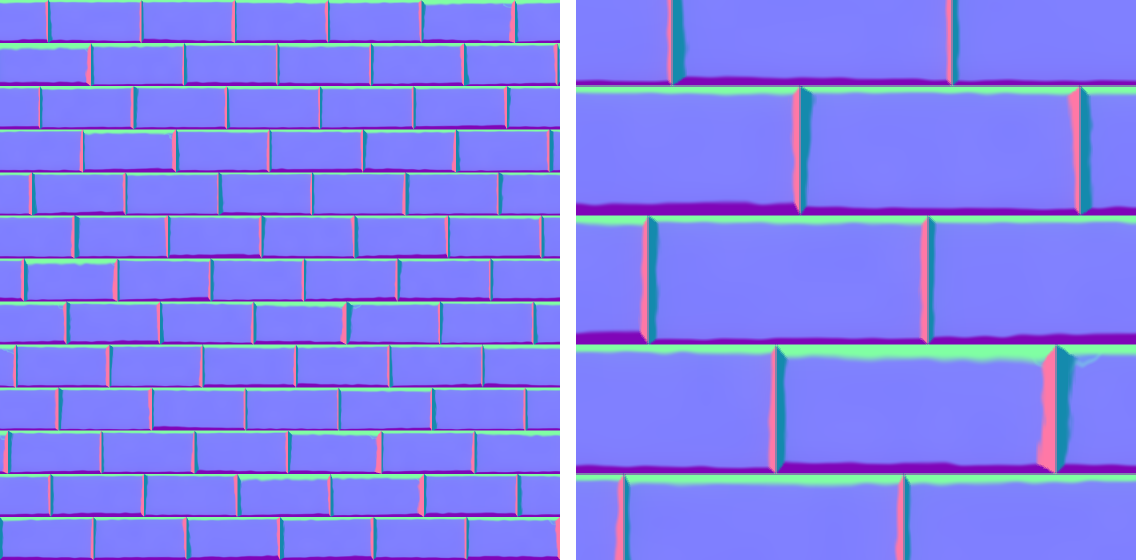
Left, the full canvas; right, a detail of the centre.
Write a three.js fragment shader that draws this texture map.

```glsl
varying vec2 vUv;

vec4 hash4(vec2 p) {
  vec4 q = fract(p.xyxy * vec4(0.1031, 0.1030, 0.0973, 0.1099));
  q += dot(q, q.wzxy + 33.33);
  return fract((q.xxyz + q.yzzw) * q.zywx);
}

float noise(vec2 p) {
  vec2 i = floor(p), f = fract(p);
  f = f * f * (3.0 - 2.0 * f);
  return mix(mix(hash4(i).x, hash4(i + vec2(1, 0)).x, f.x),
             mix(hash4(i + vec2(0, 1)).x, hash4(i + vec2(1, 1)).x, f.x), f.y);
}

vec3 brickNormal(vec2 uv) {
  const vec3 flatFace = vec3(0.5, 0.5, 1.0);
  const vec3 leftFace = vec3(0.08, 0.54, 0.68);
  const vec3 rightFace = vec3(1.0, 0.47, 0.65);
  const vec3 bottomFace = vec3(0.5, 0.02, 0.72);
  const vec3 topFace = vec3(0.5, 1.0, 0.64);

  // Staggered courses: 6 bricks across, 13 down
  vec2 size = 1.0 / vec2(6.0, 13.0);
  float row = mod(floor(uv.y * 13.0), 13.0);
  vec2 grid = vec2(uv.x * 6.0 - 0.543 * row, uv.y * 13.0);
  vec2 id = vec2(mod(floor(grid.x), 6.0), row);
  vec2 f = fract(grid), p = f * size;

  // Wear of this brick; edges are ordered left, right, bottom, top
  vec4 wear = hash4(id + 3.0);
  float chipped = step(0.86, wear.x), onRight = step(0.5, wear.y);
  vec4 startWear = hash4(id + 17.0), endWear = hash4(id + 41.0);
  vec4 bevel = mix(startWear * startWear, endWear * endWear, f.yyxx);
  bevel = vec4(0.0031, 0.0027, 0.0031, 0.0043) + bevel * vec4(0.0056, 0.005, 0.0048, 0.0036);
  bevel *= 1.0 + 0.6 * chipped * vec4(1.0 - onRight, onRight, 0.0, 1.0);
  bevel *= 0.82 + 0.36 * noise(p * 90.0 + id * 37.0);
  bevel.xy *= 0.85 + 0.3 * noise(p * vec2(900.0, 130.0) + id * 53.0);

  // Mitred bevels: the relatively nearest edge wins
  vec4 edge = vec4(p.x, size.x - p.x, p.y, size.y - p.y);
  vec4 ratio = edge / bevel;
  float nearest = min(min(ratio.x, ratio.y), min(ratio.z, ratio.w));
  vec3 slope = topFace;
  if (ratio.z <= nearest) slope = bottomFace;
  if (ratio.y <= nearest) slope = rightFace;
  if (ratio.x <= nearest) slope = leftFace;

  // Gently rounded face
  vec4 halo = 0.13 * exp(-edge / 0.007);
  vec3 color = flatFace + (leftFace - flatFace) * halo.x + (rightFace - flatFace) * halo.y
    + (bottomFace - flatFace) * halo.z + (topFace - flatFace) * halo.w;
  color += vec3(0.012, 0.012, 0.0) * (noise(p * 40.0 + id * 29.0) - 0.5);

  // Chipped upper corner with a bright broken rim
  vec2 corner = vec2(mix(edge.x, edge.y, onRight), edge.w);
  float chip = corner.x / (0.02 + 0.02 * wear.z) + corner.y / 0.021
    + 0.35 * (noise(p * 180.0 + id * 61.0) - 0.5);
  float facet = chipped * (1.0 - smoothstep(0.85, 1.0, chip));
  float rim = chipped * (1.0 - smoothstep(0.03, 0.09, abs(chip - 0.95)));
  color = mix(color, vec3(0.42, 0.63, 0.95), 0.55 * facet);
  color = mix(color, vec3(0.47, 0.78, 0.9), 0.6 * rim);

  float soft = mix(0.75, 0.55, step(ratio.w, nearest));
  return mix(color, slope, 1.0 - smoothstep(soft, 1.2, nearest));
}

void main() {
  // Four samples smooth the creases
  vec3 sum = vec3(0.0);
  for (int i = 0; i < 4; i++) {
    vec2 offset = vec2(mod(float(i), 2.0), floor(float(i) * 0.5)) - 0.5;
    sum += brickNormal(vUv + offset * 0.001);
  }
  gl_FragColor = vec4(sum * 0.25, 1.0);
}
```
